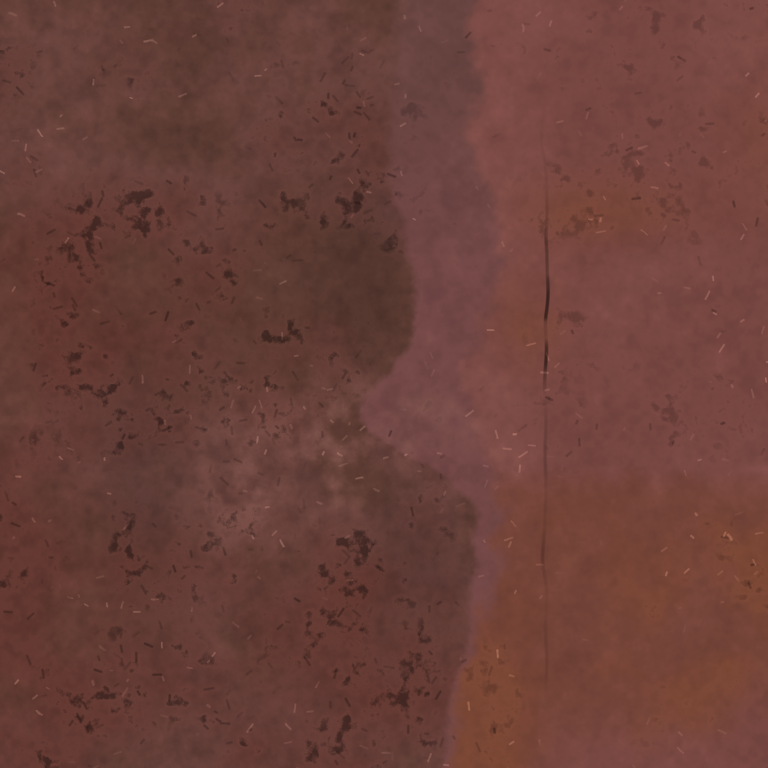
Reproduce this texture procedurally as a Shadertoy shader.

```glsl
// Weathered red-brown plaster wall: dark stained left side, mauve seam, rusty right side with a crack.

float hash(vec2 p) {
    vec3 q = fract(p.xyx * 0.1031);
    q += dot(q, q.yzx + 33.33);
    return fract((q.x + q.y) * q.z);
}

float noise(vec2 p) {
    vec2 i = floor(p), f = fract(p);
    f = f * f * (3.0 - 2.0 * f);
    return mix(mix(hash(i), hash(i + vec2(1, 0)), f.x),
               mix(hash(i + vec2(0, 1)), hash(i + vec2(1, 1)), f.x), f.y);
}

float fbm(vec2 p) {
    float sum = 0.0, amp = 0.5;
    for (int i = 0; i < 5; i++) {
        sum += amp * noise(p);
        p = mat2(1.6, 1.2, -1.2, 1.6) * p + 17.3;
        amp *= 0.5;
    }
    return sum / 0.97;
}

// Soft elliptical patch, 1 at the centre
float blob(vec2 p, vec2 centre, vec2 radius) {
    vec2 d = (p - centre) / radius;
    return exp(-dot(d, d));
}

// Short randomly turned strokes scattered on a grid
float flecks(vec2 p, float cells, float density, float seed) {
    p *= cells;
    float ink = 0.0;
    for (int y = -1; y <= 1; y++)
    for (int x = -1; x <= 1; x++) {
        vec2 id = floor(p) + vec2(x, y), key = id + seed;
        vec2 d = p - id - vec2(hash(key + 3.1), hash(key + 7.7));
        float angle = 6.283 * hash(key + 11.9);
        vec2 dir = vec2(cos(angle), sin(angle));
        float reach = 0.08 + 0.3 * hash(key + 19.3);
        float dist = length(d - dir * clamp(dot(d, dir), -reach, reach));
        float mark = smoothstep(0.17, 0.02, dist) * (0.4 + 0.6 * hash(key + 23.0));
        ink = max(ink, mark * step(hash(key), density));
    }
    return ink;
}

void mainImage(out vec4 fragColor, in vec2 fragCoord) {
    vec2 uv = fragCoord / iResolution.xy;
    float cloud = fbm(uv * 5.0 + 2.0);
    float patches = fbm(uv * 11.0 + 31.0);
    float mottle = fbm(uv * 34.0 + 60.0);
    float grain = fbm(uv * 95.0 + 90.0);
    float ragged = (patches - 0.5) * 0.05 + (mottle - 0.5) * 0.035;

    // Vertical borders: stain | mauve seam | rusty plaster
    float stainEdge = 0.51 + 0.025 * blob(uv, vec2(0.5, 0.62), vec2(9.0, 0.1))
                    + 0.1 * smoothstep(0.46, 0.33, uv.y) - 0.03 * smoothstep(0.2, 0.0, uv.y)
                    - 0.05 * blob(uv, vec2(0.5, 0.46), vec2(9.0, 0.05));
    float seamEdge = 0.615 + 0.03 * blob(uv, vec2(0.5, 0.68), vec2(9.0, 0.07))
                   - 0.02 * blob(uv, vec2(0.5, 0.53), vec2(9.0, 0.06))
                   + 0.025 * blob(uv, vec2(0.5, 0.32), vec2(9.0, 0.1))
                   - 0.02 * smoothstep(0.15, 0.0, uv.y);
    float softness = mix(0.007, 0.02, smoothstep(0.7, 0.95, uv.y));
    float stain = 1.0 - smoothstep(-softness, softness, uv.x - stainEdge + ragged * 0.6);
    float right = smoothstep(-0.014, 0.014, uv.x - seamEdge + ragged * 1.2);

    // Stained side: brown, with red toward the left and pale worn plaster in the middle
    vec3 dark = mix(vec3(0.365, 0.235, 0.2), vec3(0.41, 0.26, 0.24),
                    smoothstep(0.4, 0.62, cloud * 0.6 + patches * 0.4));
    float red = blob(uv, vec2(0.0, 0.2), vec2(0.15, 0.26)) + 0.7 * blob(uv, vec2(0.03, 0.63), vec2(0.2, 0.12))
              + 0.5 * blob(uv, vec2(0.45, 0.15), vec2(0.2, 0.15));
    dark = mix(dark, vec3(0.39, 0.22, 0.19), clamp(red + (patches - 0.45) * 1.5, 0.0, 0.9));
    float soot = blob(uv, vec2(0.48, 0.64), vec2(0.07, 0.12)) + blob(uv, vec2(0.18, 0.38), vec2(0.06, 0.11))
               + 0.8 * blob(uv, vec2(0.54, 0.27), vec2(0.08, 0.09));
    dark *= 1.0 - 0.11 * min(soot, 1.0);

    // Rusty side: rose plaster with ochre-orange fields
    vec3 rose = mix(vec3(0.465, 0.275, 0.255), vec3(0.49, 0.295, 0.275), smoothstep(0.35, 0.65, cloud));
    float rust = smoothstep(0.39, 0.34, uv.y + ragged) * smoothstep(0.0, 0.2, uv.y + (cloud - 0.4) * 0.5)
               + 0.8 * blob(uv, vec2(0.68, 0.58), vec2(0.05, 0.06))
               + 0.6 * blob(uv, vec2(0.78, 0.72), vec2(0.12, 0.05))
               + 0.7 * blob(uv, vec2(0.65, 0.05), vec2(0.06, 0.2))
               + 0.4 * blob(uv, vec2(1.0, 0.83), vec2(0.08, 0.12));
    vec3 orange = mix(vec3(0.45, 0.26, 0.21), vec3(0.485, 0.28, 0.21), smoothstep(0.35, 0.65, patches));
    rose = mix(rose, orange, clamp(rust * (0.55 + 0.7 * patches), 0.0, 1.0));

    vec3 mauve = mix(vec3(0.405, 0.265, 0.25), vec3(0.45, 0.28, 0.275), smoothstep(0.95, 0.6, uv.y));
    vec3 col = mix(mix(mauve, rose, right), dark, stain);

    // Pale worn plaster spilling over the seam
    float worn = blob(uv, vec2(0.51, 0.45), vec2(0.13, 0.06)) + 0.9 * blob(uv, vec2(0.31, 0.36), vec2(0.05, 0.09))
               + 0.6 * blob(uv, vec2(0.43, 0.39), vec2(0.09, 0.08)) + 0.4 * blob(uv, vec2(0.61, 0.74), vec2(0.03, 0.06));
    col = mix(col, vec3(0.51, 0.34, 0.31), 0.75 * worn * smoothstep(0.36, 0.68, mottle * 0.6 + patches * 0.4));

    // Mottling, pits and bright chips
    col *= 1.0 + (mottle - 0.5) * mix(0.14, 0.24, stain) + (grain - 0.5) * mix(0.12, 0.2, stain);
    float pits = smoothstep(0.55, 0.72, mottle * 0.5 + grain * 0.5) * smoothstep(0.42, 0.62, patches + 0.12 * soot);
    col *= 1.0 - pits * mix(0.2, 0.4, stain);
    col *= 1.0 - 0.3 * flecks(uv, 62.0, mix(0.05, 0.16, stain), 40.0) * smoothstep(0.35, 0.6, patches);
    float chips = flecks(uv + ragged * 0.2, 75.0, 0.07, 5.0) * smoothstep(0.4, 0.62, fbm(uv * 8.0 + 140.0) + 0.15 * worn);
    col += vec3(0.16, 0.13, 0.115) * chips;

    // Hairline crack with a faint seam continuing below
    float crackX = 0.709 + 0.008 * (noise(vec2(uv.y * 22.0, 4.0)) - 0.5) + 0.008 * blob(uv, vec2(0.5, 0.63), vec2(9.0, 0.04));
    float line = smoothstep(0.0035, 0.0008, abs(uv.x - crackX));
    float crack = smoothstep(0.5, 0.53, uv.y) * smoothstep(0.73, 0.7, uv.y) * smoothstep(0.2, 0.55, noise(uv * vec2(3.0, 35.0)));
    float trace = 0.3 * smoothstep(0.08, 0.2, uv.y) * smoothstep(0.9, 0.7, uv.y) * noise(uv * vec2(4.0, 25.0) + 9.0);
    col *= 1.0 - line * max(0.5 * crack, trace);

    fragColor = vec4(clamp(col, 0.0, 1.0), 1.0);
}
```
